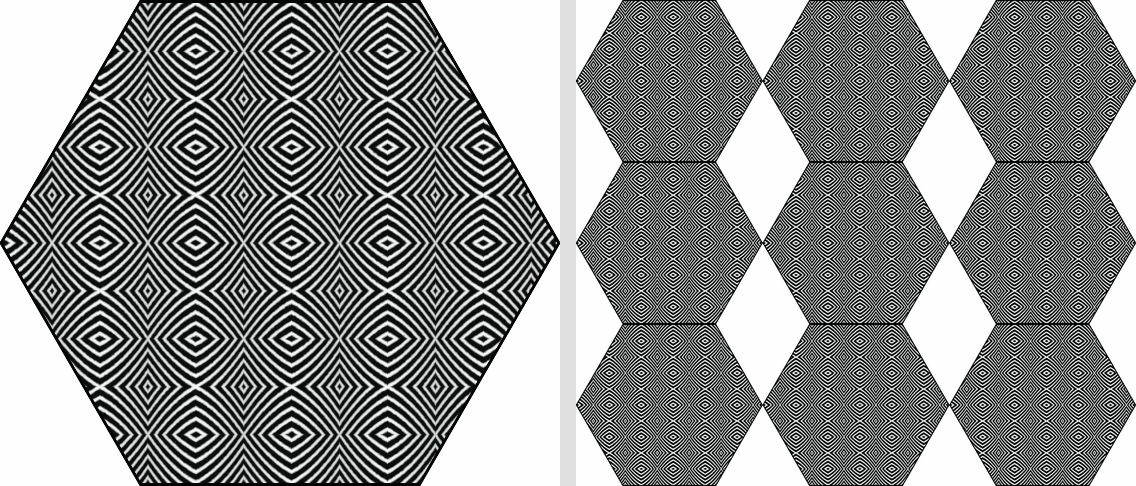
Left: one tile. Right: repeated 3 by 3.
Reproduce this pattern procedurally as a Shadertoy shader.

```glsl
float hash(vec2 cell) {
    vec3 q = fract(cell.xyx * vec3(0.1031, 0.1030, 0.0973));
    q += dot(q, q.yzx + 33.33);
    return fract((q.x + q.y) * q.z);
}

// Value noise that repeats after a whole number of cells
float wrappedNoise(vec2 p, vec2 cells) {
    vec2 i = floor(p), f = smoothstep(0.0, 1.0, fract(p));
    vec2 lo = mod(i, cells), hi = mod(i + 1.0, cells);
    return mix(mix(hash(lo), hash(vec2(hi.x, lo.y)), f.x),
               mix(hash(vec2(lo.x, hi.y)), hash(hi), f.x), f.y);
}

// Signed distance to a flat-topped hexagon of unit height
float hexagon(vec2 p) {
    p = abs(p);
    return max(p.y, dot(p, vec2(0.8660, 0.5))) - 0.5;
}

// Nested lenses around cell centres, nested diamonds around cell corners
float stripes(vec2 p, float jitter) {
    vec2 m = abs(fract(p + 0.5) - 0.5);
    float phase = m.x * (4.6 + 8.8 * m.x) + 9.0 * m.y;
    float slope = length(vec2(4.6 + 17.6 * m.x, 9.0));
    float wave = -cos(6.28318 * (phase + jitter));
    float blur = slope * max(0.075, 16.0 / iResolution.y);
    return smoothstep(0.35 - blur, 0.35 + blur, wave);
}

void mainImage(out vec4 fragColor, in vec2 fragCoord) {
    float px = 1.0 / iResolution.y;
    vec2 p = (fragCoord - 0.5 * iResolution.xy) * px;

    // Slightly ragged stripe edges
    vec2 cells = vec2(256.0, 222.0);
    float grain = wrappedNoise(fragCoord / iResolution.xy * cells, cells) - 0.5;
    float white = stripes((p - vec2(0.024, 0.0)) / 0.1972, 0.07 * grain);
    vec3 color = mix(vec3(0.045, 0.053, 0.053), vec3(0.98, 0.99, 0.985), white);
    color += 0.03 * grain;

    // Black rim and white surround
    float d = hexagon(p);
    color = mix(color, vec3(0.01), smoothstep(-0.5 * px, 0.5 * px, d + 0.006));
    color = mix(color, vec3(0.995), smoothstep(-0.5 * px, 0.5 * px, d));
    fragColor = vec4(color, 1.0);
}
```
